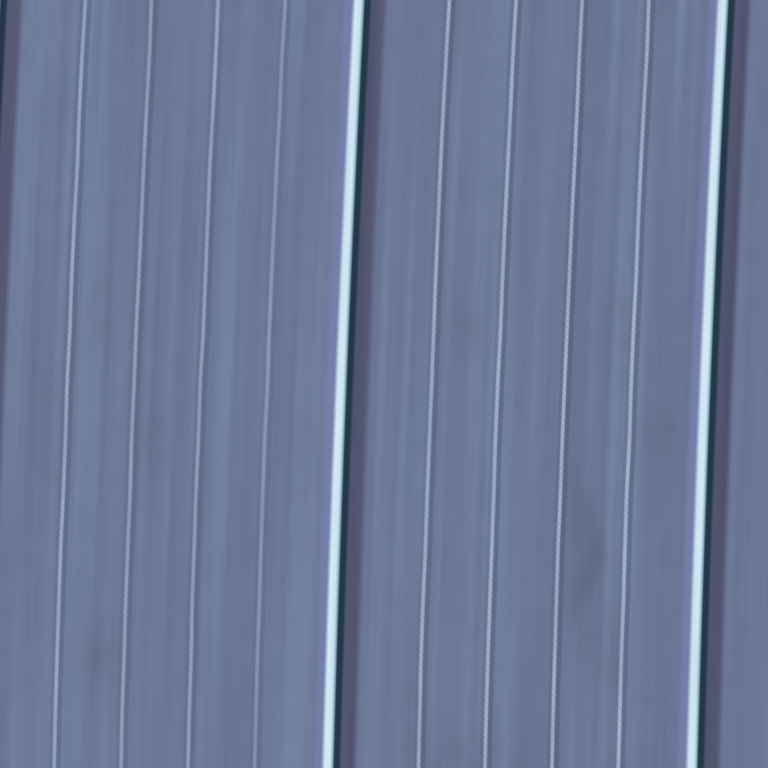
This texture is drawn by a three.js fragment shader. Its source:

```glsl
// Blue-grey ribbed metal cladding: wide panels split by bright raised seams
// with a dark shadow gap, four thin ribs per panel, all leaning slightly.
// Built from a repeated distance across the panel plus stretched value noise.
varying vec2 vUv;

// Layout, in canvas units
const float PANEL_WIDTH = 0.474;
const float SEAM_START = 0.426;      // seam position at the bottom edge
const float LEAN = 0.028;
const float BEND = 0.0125;
const float SEAM_HALF = 0.0066;
const float GAP_END = 0.0165;
const float SHADE_END = 0.036;
const int RIB_COUNT = 4;
const float RIB_START = 0.1185;
const float RIB_STEP = 0.0868;
const float RIB_HALF = 0.0026;
const float RIB_WOBBLE = 0.0012;
const float BEADS = 125.0;           // twisted beads per canvas height
const float STREAK_AMOUNT = 0.045;
const vec2 STAIN_CENTER = vec2(0.765, 0.27);
const vec2 STAIN_SIZE = vec2(0.028, 0.13);

// Colours
const vec3 BODY = vec3(0.420, 0.465, 0.590);
const vec3 BODY_LIGHT = vec3(0.450, 0.510, 0.635);
const vec3 PURPLE_SHADE = vec3(0.315, 0.325, 0.425);
const vec3 GAP_DARK = vec3(0.130, 0.215, 0.275);
const vec3 RIB_LIGHT = vec3(0.670, 0.730, 0.820);
const vec3 RIB_SHADOW = vec3(0.325, 0.365, 0.470);
const vec3 SEAM_LIGHT = vec3(0.830, 0.920, 0.965);
const vec3 SEAM_FRINGE = vec3(0.460, 0.680, 0.730);
const vec3 SEAM_HALO = vec3(0.470, 0.500, 0.680);
const vec3 STAIN = vec3(0.360, 0.385, 0.465);

float hash(vec2 p) {
  vec3 q = fract(vec3(p.xyx) * 0.1031);
  q += dot(q, q.yzx + 33.33);
  return fract((q.x + q.y) * q.z);
}

float noise(vec2 p) {
  vec2 i = floor(p);
  vec2 f = fract(p);
  f = f * f * (3.0 - 2.0 * f);
  return mix(mix(hash(i), hash(i + vec2(1.0, 0.0)), f.x),
             mix(hash(i + vec2(0.0, 1.0)), hash(i + 1.0), f.x), f.y);
}

// Soft stripe of a given half width around zero
float stripe(float d, float halfWidth) {
  return 1.0 - smoothstep(halfWidth * 0.35, halfWidth * 1.4, abs(d));
}

// Soft band between two positions
float band(float d, float from, float to, float soft) {
  return smoothstep(from - soft, from + soft, d)
       * (1.0 - smoothstep(to - soft, to + soft, d));
}

void main() {
  // Follow the lean, then repeat across the panels
  float y = vUv.y;
  float across = vUv.x - SEAM_START - LEAN * y - BEND * y * y;
  float panel = floor(across / PANEL_WIDTH);
  float d = across - panel * PANEL_WIDTH;
  float seam = d - PANEL_WIDTH * step(0.5 * PANEL_WIDTH, d);

  // Body with long streaks and faint mottling
  vec2 grain = vec2(across + 3.0, y + 2.0);
  float broad = noise(grain * vec2(26.0, 1.3));
  float fine = noise(grain * vec2(95.0, 1.6));
  float thread = noise(grain * vec2(210.0, 4.0));
  float mottle = noise(vUv * vec2(60.0, 45.0) + 9.0);
  vec3 color = mix(BODY, BODY_LIGHT, smoothstep(0.35, 0.95, broad * 0.6 + fine * 0.4));
  color += STREAK_AMOUNT * (fine * 0.5 + thread * 0.3 + mottle * 0.2 - 0.5);

  // Weathering: one long stain and scattered smudges
  vec2 s = (vUv - STAIN_CENTER) / STAIN_SIZE;
  s.x += 0.8 * (noise(vec2(y * 22.0, 4.0)) - 0.5);
  float stain = exp(-2.0 * dot(s, s)) * (0.4 + 0.6 * noise(vUv * vec2(55.0, 30.0)));
  float smudge = smoothstep(0.68, 0.95, noise(vUv * vec2(15.0, 7.0) + 21.0));
  color = mix(color, STAIN, 0.75 * stain + 0.3 * smudge * mottle);

  // Thin beaded ribs, each with its own strength
  for (int i = 0; i < RIB_COUNT; i++) {
    vec2 id = vec2(panel + 5.0, float(i) + 2.0);
    float wobble = RIB_WOBBLE * (noise(vec2(y * 14.0, id.y + id.x * 7.0)) - 0.5);
    float r = d - RIB_START - RIB_STEP * float(i) - wobble;
    float strength = mix(0.5, 0.8, hash(id)) + 0.2 * step(0.0, panel);
    float bead = 0.87 + 0.13 * sin(6.2832 * BEADS * y + r * 900.0);
    float wear = 0.8 + 0.2 * noise(vec2(y * 18.0, id.y * 3.0 + id.x));
    color = mix(color, RIB_SHADOW, 0.6 * strength * stripe(r - 0.0055, 0.0035));
    color = mix(color, RIB_SHADOW, 0.3 * strength * stripe(r + 0.0050, 0.0025));
    color = mix(color, RIB_LIGHT, strength * bead * wear * stripe(r, RIB_HALF));
  }

  // Shadow beside the seam: purple flank, then the dark gap
  float flank = band(seam, SEAM_HALF, SHADE_END, 0.005);
  color = mix(color, PURPLE_SHADE + 0.05 * (fine - 0.5), 0.88 * flank);
  color = mix(color, GAP_DARK, 0.95 * band(seam, SEAM_HALF, GAP_END, 0.0025));

  // Bright seam with a halo on the left and a cool fringe on the right
  color = mix(color, SEAM_HALO, 0.7 * stripe(seam + 0.011, 0.007));
  color = mix(color, SEAM_FRINGE, 0.75 * stripe(seam - 0.0050, 0.0035));
  float glint = 0.9 + 0.1 * noise(vec2(y * 9.0, panel + 3.0));
  color = mix(color, SEAM_LIGHT, glint * stripe(seam, SEAM_HALF));

  gl_FragColor = vec4(clamp(color, 0.0, 1.0), 1.0);
}
```
